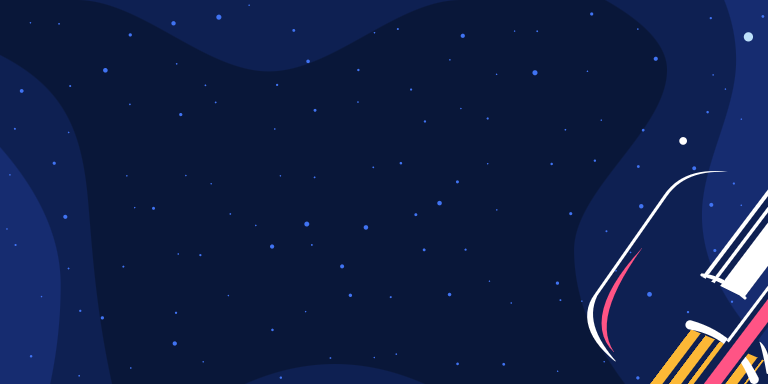
Reproduce this background procedurally as a Shadertoy shader.

```glsl
// Night sky of layered blue waves with scattered stars and a line-art rocket in the lower right corner.

const vec3 NAVY   = vec3(0.037, 0.090, 0.222);
const vec3 INDIGO = vec3(0.055, 0.125, 0.320);
const vec3 ROYAL  = vec3(0.086, 0.172, 0.440);
const vec3 STAR   = vec3(0.250, 0.450, 0.950);
const vec3 MOON   = vec3(0.740, 0.880, 0.980);
const vec3 WHITE  = vec3(1.0);
const vec3 PINK   = vec3(1.000, 0.330, 0.520);
const vec3 YELLOW = vec3(0.990, 0.720, 0.210);

const float STAR_CELL = 0.125;
const float STAR_MIN = 0.0018;
const float STAR_MAX = 0.0068;
const int CURVE_STEPS = 14;
const vec2 ROCKET_ORIGIN = vec2(1.828, 0.279);
const vec2 ROCKET_AXIS = vec2(-0.603, -0.798);

// Coverage of a true distance, and of a field with any slope
float cover(float d) { return clamp(0.5 - d * iResolution.y, 0.0, 1.0); }
float fieldCover(float f) { return clamp(0.5 - f / max(fwidth(f), 1e-5), 0.0, 1.0); }

float band(float v, float low, float high) {
    return abs(v - 0.5 * (low + high)) - 0.5 * (high - low);
}

vec3 hash3(vec2 cell) {
    vec3 h = fract(vec3(cell.xyx) * vec3(0.1031, 0.1030, 0.0973));
    h += dot(h, h.yxz + 33.33);
    return fract((h.xxy + h.yzz) * h.zyx);
}

// Quadratic Bezier stroke; w holds the half width at start, control and end
float curve(vec2 p, vec2 a, vec2 b, vec2 c, vec3 w) {
    float nearest = 10.0;
    vec2 from = a;
    for (int i = 1; i <= CURVE_STEPS; i++) {
        float t = float(i) / float(CURVE_STEPS);
        vec2 to = mix(mix(a, b, t), mix(b, c, t), t);
        vec2 side = to - from;
        float h = clamp(dot(p - from, side) / dot(side, side), 0.0, 1.0);
        float s = (float(i) - 1.0 + h) / float(CURVE_STEPS);
        float halfWidth = mix(mix(w.x, w.y, s), mix(w.y, w.z, s), s);
        nearest = min(nearest, length(p - from - side * h) - halfWidth);
        from = to;
    }
    return nearest;
}

// S-shaped edge: x at depth d; crest and trough are (depth, x, bend)
float rightEdge(float d, vec3 crest, vec3 trough) {
    float above = max(crest.x - d, 0.0), below = max(d - trough.x, 0.0);
    return mix(crest.y, trough.y, smoothstep(crest.x, trough.x, d))
         - crest.z * above * above + trough.z * below * below;
}

vec3 waves(vec2 p) {
    float d = 1.0 - p.y;
    float topDip = 0.186 * smoothstep(0.2, 0.70, p.x) * (1.0 - smoothstep(0.70, 1.2, p.x));
    float mound = 0.052 * (1.0 - pow(abs(p.x - 0.872) / 0.234, 2.0));
    float sag = max(d - 0.52, 0.0) / 0.48;
    float leftOuter = 0.24 * (1.0 - exp((0.143 - d) / 0.122)) + 0.052 * sag * sag;
    float bulge = (d - 0.742) / (d < 0.742 ? 0.359 : 0.62);
    float leftInner = 0.158 * (1.0 - bulge * bulge);
    float rightOuter = rightEdge(d, vec3(0.182, 1.737, 4.86), vec3(0.651, 1.495, 1.09));
    float rightInner = rightEdge(d, vec3(0.156, 1.917, 1.28), vec3(0.560, 1.828, 1.39));

    float outer = max(fieldCover(d - topDip), fieldCover(p.y - mound));
    outer = max(outer, max(fieldCover(p.x - leftOuter), fieldCover(rightOuter - p.x)));
    float inner = max(fieldCover(p.x - leftInner), fieldCover(rightInner - p.x));
    return mix(mix(NAVY, INDIGO, outer), ROYAL, inner);
}

vec3 stars(vec3 col, vec2 p) {
    vec2 cell = floor(p / STAR_CELL);
    vec3 h = hash3(cell + 7.0);
    vec2 centre = (cell + 0.1 + 0.8 * h.xy) * STAR_CELL;
    float radius = mix(STAR_MIN, STAR_MAX, h.z * h.z * h.z);
    col = mix(col, STAR, cover(length(p - centre) - radius));
    // Two large stars on the right
    col = mix(col, MOON, cover(length(p - vec2(1.949, 0.904)) - 0.012));
    return mix(col, WHITE, cover(length(p - vec2(1.779, 0.633)) - 0.010));
}

vec3 rocket(vec3 col, vec2 p) {
    vec2 q = p - ROCKET_ORIGIN;
    float along = dot(q, ROCKET_AXIS);
    float across = dot(q, vec2(-ROCKET_AXIS.y, ROCKET_AXIS.x));

    // Outline of the nose with its pink shade
    float nose = curve(p, vec2(1.896, 0.552), vec2(1.784, 0.563), vec2(1.734, 0.492), vec3(0.0, 0.004, 0.004));
    nose = min(nose, curve(p, vec2(1.734, 0.492), vec2(1.643, 0.362), vec2(1.552, 0.232), vec3(0.004)));
    nose = min(nose, curve(p, vec2(1.552, 0.232), vec2(1.505, 0.154), vec2(1.602, 0.060), vec3(0.004, 0.013, 0.001)));
    col = mix(col, WHITE, cover(nose));
    float shade = curve(p, vec2(1.672, 0.354), vec2(1.523, 0.172), vec2(1.599, 0.083), vec3(0.0, 0.015, 0.0));
    col = mix(col, PINK, cover(shade));

    // Striped barrel
    float barrelEnd = along + 0.19 * across;
    col = mix(col, INDIGO, cover(max(band(across, 0.0, 0.12), barrelEnd)));
    float bars = min(band(across, 0.0, 0.0104), min(band(across, 0.027, 0.036), band(across, 0.052, 0.12)));
    float lip = curve(p, vec2(1.828, 0.284), vec2(1.885, 0.276), vec2(1.940, 0.224), vec3(0.004, 0.007, 0.004));
    col = mix(col, WHITE, cover(min(max(bars, barrelEnd), lip)));

    // Nozzle with yellow stripes and a white rim
    float nozzle = max(band(across, 0.055, 0.265), 0.125 - 0.25 * across - along);
    col = mix(col, INDIGO, cover(nozzle));
    float stripe = band(mod(across - 0.060, 0.039), 0.0, 0.026);
    float stripes = max(max(stripe, band(across, 0.060, 0.260)), 0.141 - 0.25 * across - along);
    col = mix(col, YELLOW, cover(stripes));
    float rim = curve(p, vec2(1.797, 0.154), vec2(1.914, 0.128), vec2(1.964, 0.012), vec3(0.012, 0.005, 0.012));
    rim = min(rim, curve(p, vec2(1.979, 0.109), vec2(1.997, 0.083), vec2(2.0, 0.03), vec3(0.001, 0.010, 0.004)));
    col = mix(col, WHITE, cover(rim));

    // Pink fin over the nozzle
    col = mix(col, INDIGO, cover(band(across, 0.151, 0.216)));
    col = mix(col, WHITE, cover(max(band(across, 0.151, 0.159), along - 0.094)));
    return mix(col, PINK, cover(band(across, 0.172, 0.208)));
}

void mainImage(out vec4 fragColor, in vec2 fragCoord) {
    vec2 p = fragCoord / iResolution.xy * vec2(2.0, 1.0);
    vec3 col = stars(waves(p), p);
    if (p.x > 1.45 && p.y < 0.6) col = rocket(col, p);
    fragColor = vec4(col, 1.0);
}
```
